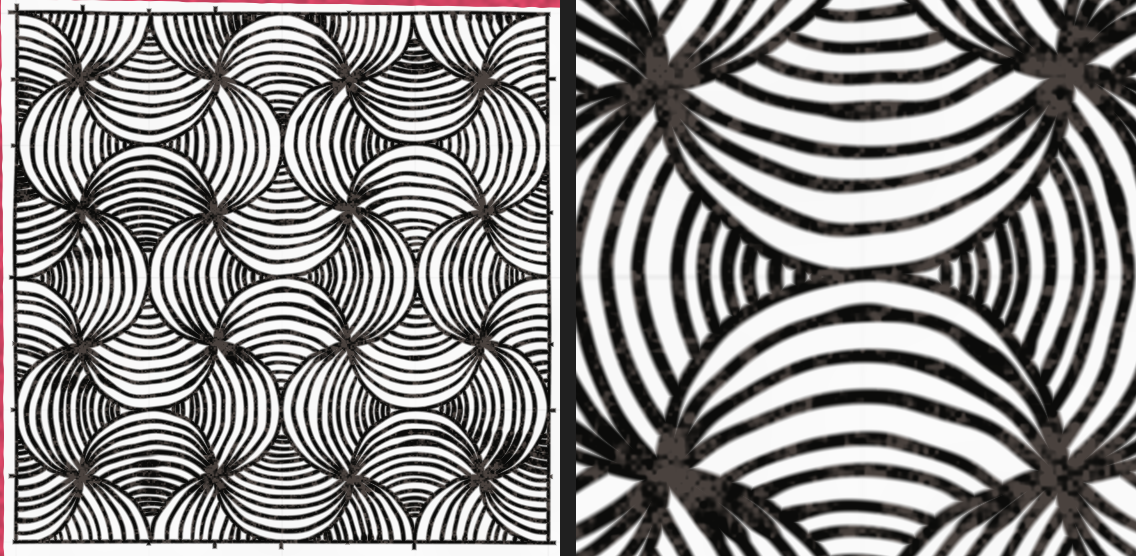
Left, the full canvas; right, a detail of the centre.
A Shadertoy shader for this pattern:

```glsl
// Hand-inked 4 x 4 weave of axe-shaped fans filled with nested arcs, framed on white paper.

float hash(vec2 p) {
    vec3 q = fract(p.xyx * vec3(0.1031, 0.1030, 0.0973));
    q += dot(q, q.yzx + 33.33);
    return fract((q.x + q.y) * q.z);
}

float noise(vec2 p) {
    vec2 i = floor(p), f = fract(p);
    f = f * f * (3.0 - 2.0 * f);
    return mix(mix(hash(i), hash(i + vec2(1, 0)), f.x),
               mix(hash(i + vec2(0, 1)), hash(i + vec2(1, 1)), f.x), f.y);
}

vec2 wobble(vec2 p) {
    return vec2(noise(p), noise(p + 41.7)) - 0.5;
}

// Maps a grid point to its fan: xy = position (tip at y = -0.5, bulge at y = 0.5), zw = fan centre.
vec4 fanCoords(vec2 g) {
    vec2 cell = round(g);
    vec2 q = g - cell;
    bool odd = mod(cell.x + cell.y, 2.0) > 0.5;
    if (odd) q = q.yx;
    bool inBulge = length(vec2(q.x, abs(q.y) - 0.5)) < 0.5;
    vec2 fan = inBulge ? vec2(q.x, 0.5 - abs(q.y)) : vec2(q.y, abs(q.x) - 0.5);
    vec2 centre = inBulge ? vec2(0, q.y < 0.0 ? -0.5 : 0.5) : vec2(q.x < 0.0 ? -0.5 : 0.5, 0);
    return vec4(fan, cell + (odd ? centre.yx : centre));
}

float outlineDistance(vec2 p) {
    float bulge = abs(length(p) - 0.5);
    float sides = abs(length(vec2(abs(p.x) - 0.5, p.y + 0.5)) - 0.5);
    return min(bulge, sides);
}

// Arcs are concentric about the tip, then pass through both side corners.
float arcDistance(vec2 p, vec2 id) {
    float d = 1.0;
    float spread = mix(0.92, 1.12, hash(id * 2.0 + 7.0));
    for (int i = 1; i <= 12; i++) {
        float k = float(i);
        float jitter = hash(id * 2.0 + k * 3.7) - 0.5;
        float apex = 0.5 - spread * (0.1 * k - 0.0025 * k * k) + 0.022 * jitter;
        float centre = apex > 0.207 ? (apex * apex - 0.25) / (2.0 * apex) : -0.5;
        vec2 offset = p - vec2(0.02 * jitter, centre);
        d = min(d, abs(length(offset) - (apex - centre)));
    }
    return d;
}

void mainImage(out vec4 fragColor, in vec2 fragCoord) {
    vec2 uv = fragCoord / iResolution.xy;
    vec2 g = (uv - vec2(0.0286, 0.025)) / vec2(0.9505, 0.951) * 4.0;
    float soft = 0.007 + 2.0 / iResolution.y;

    // Fans
    vec2 drawn = g + 0.045 * wobble(g * 1.7) + 0.014 * wobble(g * 7.0);
    vec4 fan = fanCoords(drawn);
    float pressure = noise(g * 2.3 + 11.0);
    float smear = smoothstep(0.76, 0.95, noise(g * vec2(3.0, 5.0) + 23.0));
    float corner = 1.0 - smoothstep(0.02, 0.2, length(fract(drawn) - 0.5));
    float arcWidth = mix(0.013, 0.019, pressure) + 0.012 * smear + 0.006 * corner;
    float d = min(arcDistance(fan.xy + 0.012 * wobble(g * 4.0 + 5.0), fan.zw) - arcWidth,
                  outlineDistance(fan.xy) - 0.016 - 0.008 * corner);

    // Frame and pen overshoots
    vec2 ruled = g + 0.02 * wobble(g * 1.3 + 60.0);
    vec2 edge = abs(ruled - 2.0) - 2.0;
    float outside = max(edge.x, edge.y);
    bool onSide = edge.x > edge.y;
    float along = onSide ? ruled.y : ruled.x;
    float stop = round(along * 2.0);
    vec2 side = step(2.0, g);
    float reach = 0.07 * hash(vec2(stop, onSide ? side.x + 3.0 : side.y + 8.0));
    float tick = max(abs(along - stop * 0.5) - 0.014, outside - reach);
    d = outside > 0.0 ? tick : d;
    d = min(d, abs(outside) - 0.014);
    float ink = smoothstep(soft, -soft, d);

    // Paper with faint pencil guides
    vec3 color = vec3(0.985 - 0.015 * noise(g * 3.0));
    vec2 guide = abs(g - round(g));
    color -= 0.05 * smoothstep(0.012, 0.0, min(guide.x, guide.y)) * noise(g * 2.0 + 3.0);

    // Worn black ink, browner where strokes overlap
    float fade = 0.55 * noise(g * 28.0) + 0.45 * noise(g * 75.0);
    float wear = smoothstep(0.4, 0.85, fade + 0.25 * corner + 0.15 * (0.5 - pressure));
    vec3 inkColor = mix(vec3(0.045, 0.045, 0.04), vec3(0.29, 0.26, 0.245), wear);
    color = mix(color, inkColor, ink);

    // Red table showing past the tilted paper edge
    float paperEdge = min(uv.x - mix(0.007, 0.001, uv.y * uv.y),
                          1.0 - uv.y - 0.016 * uv.x + 0.002);
    paperEdge += 0.002 * (noise(uv * 60.0) - 0.5);
    vec3 table = vec3(0.81, 0.26, 0.38) * mix(0.9, 1.1, noise(uv * 90.0));
    color = mix(table, color, smoothstep(-0.001, 0.001, paperEdge));

    fragColor = vec4(color, 1.0);
}
```
